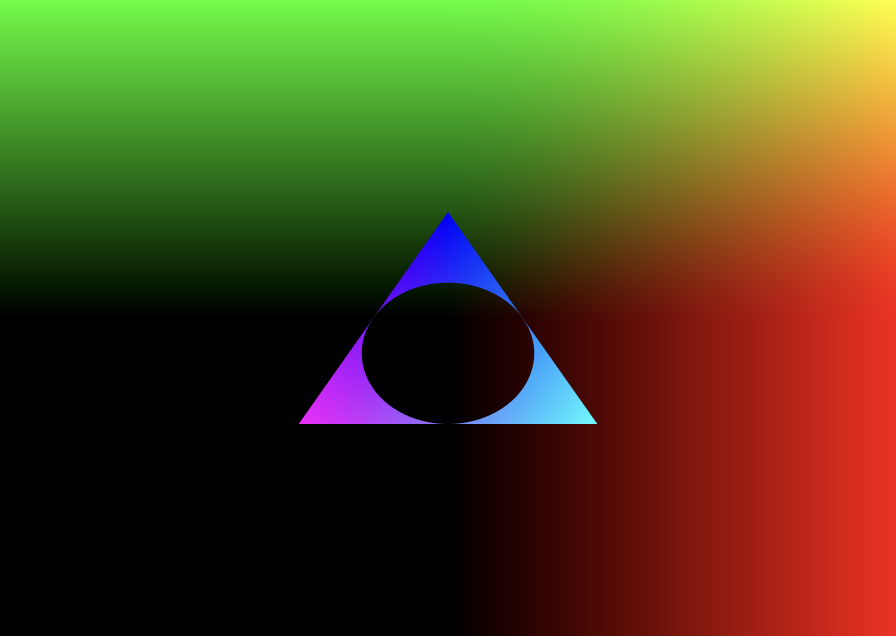
Write a Shadertoy shader that draws this background.

```glsl
const float TRIANGLE_REACH = 1.0 / 3.0;   // half extent, canvas spans -1 to 1
const float HOLE_LEVEL = 0.5;             // squared weight sum on the inscribed ellipse
const vec3 RED_PRIMARY = vec3(0.831, 0.033, 0.017);    // linear light
const vec3 GREEN_PRIMARY = vec3(0.178, 0.965, 0.072);
const vec3 BLUE_PRIMARY = vec3(0.0, 0.0, 0.910);

vec3 decodeGamma(vec3 c) {
    return mix(c / 12.92, pow((c + 0.055) / 1.055, vec3(2.4)), step(0.04045, c));
}

vec3 encodeGamma(vec3 c) {
    return mix(c * 12.92, 1.055 * pow(c, vec3(1.0 / 2.4)) - 0.055, step(0.0031308, c));
}

// Mix the display primaries in linear light
vec3 displayColor(vec3 signal) {
    mat3 primaries = mat3(RED_PRIMARY, GREEN_PRIMARY, BLUE_PRIMARY);
    vec3 light = primaries * decodeGamma(clamp(signal, 0.0, 1.0));
    return encodeGamma(clamp(light, 0.0, 1.0));
}

// Smooth coverage of the region where value is positive
float coverage(float value) {
    float slope = length(vec2(dFdx(value), dFdy(value)));
    return clamp(value / max(slope, 1e-6) + 0.5, 0.0, 1.0);
}

// Barycentric weights of the left, right and top corners
vec3 cornerWeights(vec2 p) {
    vec2 q = p / TRIANGLE_REACH;
    float top = 0.5 * (q.y + 1.0);
    float right = 0.5 * (1.0 - top + q.x);
    return vec3(1.0 - top - right, right, top);
}

void mainImage(out vec4 fragColor, in vec2 fragCoord) {
    vec2 p = 2.0 * fragCoord / iResolution.xy - 1.0;

    // Red grows to the right, green grows upward
    vec3 background = displayColor(vec3(p, 0.0));

    // Triangle blending magenta, cyan and blue corners
    vec3 weights = cornerWeights(p);
    vec3 triangle = displayColor(vec3(weights.xy, 1.0));
    float mask = coverage(weights.x) * coverage(weights.y) * coverage(weights.z);

    // Elliptical hole touching all three sides
    mask *= coverage(dot(weights, weights) - HOLE_LEVEL);

    fragColor = vec4(mix(background, triangle, mask), 1.0);
}
```
